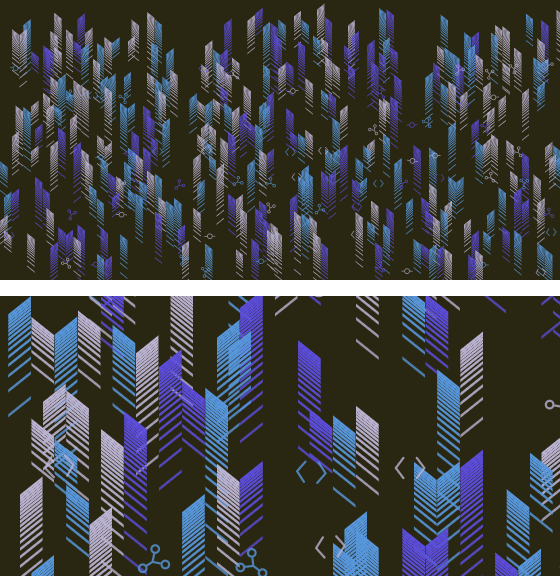
Top, the full canvas; bottom, a detail of the centre.
Reproduce this pattern procedurally as a WebGL 2 fragment shader.

```glsl
#version 300 es
precision highp float;

uniform vec2 u_resolution;
out vec4 outColor;

const vec3 GROUND = vec3(0.160, 0.153, 0.070);
const vec3 LAVENDER = vec3(0.73, 0.70, 0.82);
const vec3 BLUE = vec3(0.34, 0.59, 0.86);
const vec3 VIOLET = vec3(0.36, 0.30, 0.86);

const int LAYERS = 10;
const float COLUMN = 0.0276;   // column width, canvas height = 1
const float SLOPE = 0.8;       // vertical drop per unit across
const float STROKE = 0.0029;   // stroke thickness
const float FIRST_GAP = 0.0030;

float hash(vec2 p) {
    return fract(sin(dot(p, vec2(127.1, 311.7))) * 43758.5453);
}

float noise(float x, float seed) {
    float i = floor(x), f = fract(x);
    return mix(hash(vec2(i, seed)), hash(vec2(i + 1.0, seed)), f * f * (3.0 - 2.0 * f));
}

float cover(float dist, float px) {
    return clamp(0.5 - dist / px, 0.0, 1.0);
}

vec3 palette(float pick) {
    return pick < 0.39 ? LAVENDER : pick < 0.71 ? BLUE : VIOLET;
}

float segment(vec2 p, vec2 a, vec2 b) {
    vec2 pa = p - a, ba = b - a;
    return length(pa - ba * clamp(dot(pa, ba) / dot(ba, ba), 0.0, 1.0));
}

float ring(vec2 p, float radius) {
    return abs(length(p) - radius);
}

// Slanted strokes whose gaps grow exponentially below the bar's top
float strokes(float depth, float scale, float tail, float px) {
    float ratio = FIRST_GAP / scale;
    float last = floor((1.0 - exp(-tail)) / ratio);
    float index = clamp(round((1.0 - exp(-depth / scale)) / ratio), 0.0, last);
    float center = -scale * log(1.0 - index * ratio);
    float dist = abs(depth - center) * inversesqrt(1.0 + SLOPE * SLOPE);
    return cover(dist - 0.5 * STROKE, px);
}

// One bar per column of a layer; some neighbours join into a chevron
vec4 bar(vec2 p, float layer, float px) {
    float x = p.x / COLUMN + 0.5 * mod(layer, 2.0) + 40.0;
    float column = floor(x), across = fract(x);
    vec2 id = vec2(column, layer * 7.0 + 3.0);
    vec2 pairId = vec2(floor(column * 0.5), layer * 5.0 + 61.0);
    bool paired = hash(pairId) > 0.84;
    vec2 topId = paired ? pairId : id;

    float crowd = noise(column * 0.3, layer + 17.0);
    float chance = (layer < 1.0 ? 0.26 : 0.32) + 0.18 * crowd;
    float present = step(hash(topId + 11.3), chance);
    float skyline = 0.07 * noise(column * 0.15, 5.0);
    float top = 1.03 - skyline - 0.88 * (layer + hash(topId + 4.7)) / float(LAYERS);

    bool rising = paired ? mod(column, 2.0) > 0.5 : hash(id + 23.1) < 0.3;
    float drop = SLOPE * COLUMN * (rising ? 1.0 - across : across);
    float scale = mix(0.028, 0.080, hash(id + 31.9));
    float tail = mix(2.3, 3.1, hash(id + 47.2));
    float depth = top - drop - p.y;

    float side = (abs(across - 0.5) - 0.49) * COLUMN;
    float alpha = present * strokes(depth, scale, tail, px) * cover(side, px);
    float fade = clamp(depth / (scale * tail), 0.0, 1.0);
    return vec4(palette(hash(id + 59.4)), alpha * mix(1.0, 0.75, fade));
}

float ringOnLine(vec2 p) {
    p.x = abs(p.x);
    return min(ring(p, 0.0085), segment(p, vec2(0.0085, 0.0), vec2(0.018, 0.0)));
}

float brackets(vec2 p) {
    p = abs(p);
    return segment(p, vec2(0.008, 0.012), vec2(0.017, 0.0));
}

float fork(vec2 p) {
    vec2 folded = vec2(abs(p.x), p.y);
    float nodes = min(ring(folded - vec2(0.011, 0.011), 0.0045), ring(p + vec2(0.0, 0.014), 0.0045));
    float arms = segment(folded, vec2(0.0), vec2(0.008, 0.008));
    return min(nodes, min(arms, segment(p, vec2(0.0), vec2(0.0, -0.0095))));
}

// Small outline marks, one at most per grid cell
vec4 outlineMark(vec2 p, float px) {
    const float CELL = 0.1;
    vec2 id = floor(p / CELL);
    vec2 jitter = vec2(hash(id + 2.1), hash(id + 8.6)) - 0.5;
    vec2 q = p - (id + 0.5 + 0.5 * jitter) * CELL;
    float kind = hash(id + 71.7);
    float turn = (hash(id + 5.5) - 0.5) * (kind < 0.4 ? 2.0 : 0.3);
    q = mat2(cos(turn), sin(turn), -sin(turn), cos(turn)) * q;
    float dist = kind < 0.4 ? fork(q) : kind < 0.72 ? ringOnLine(q) : brackets(q);
    float present = step(hash(id + 91.3), 0.34) * step(id.y, 7.0);
    return vec4(palette(hash(id + 13.8)), 0.8 * present * cover(dist - 0.0013, px));
}

void main() {
    vec2 p = gl_FragCoord.xy / u_resolution.y;
    float px = 1.0 / u_resolution.y;
    vec3 color = GROUND;
    for (int i = 0; i < LAYERS; i++) {
        vec4 layer = bar(p, float(i), px);
        color = mix(color, layer.rgb, layer.a);
    }
    vec4 mark = outlineMark(p, px);
    outColor = vec4(mix(color, mark.rgb, mark.a), 1.0);
}
```
